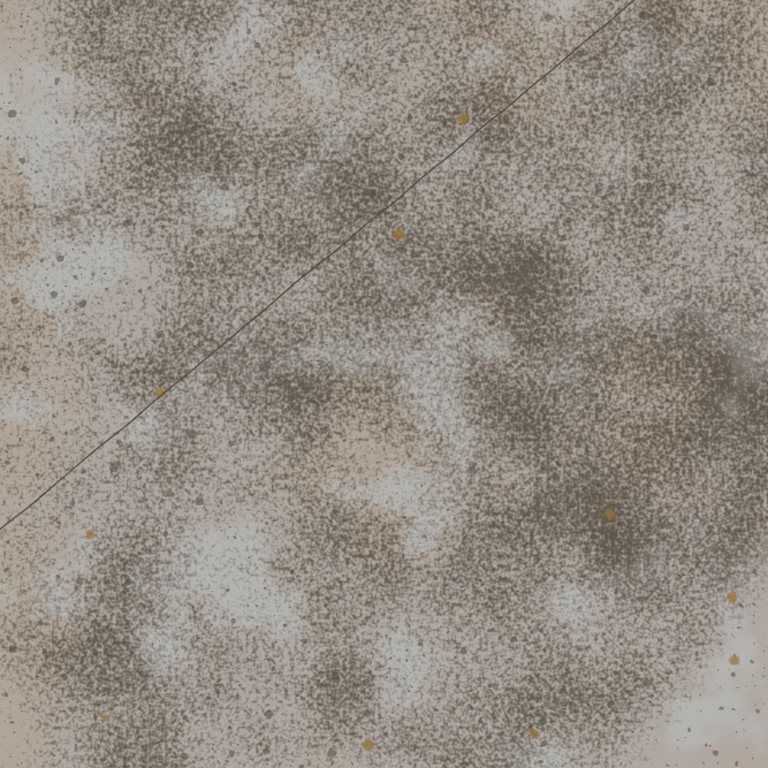
Reproduce this texture procedurally as a Shadertoy shader.

```glsl
#define PALE vec3(0.685, 0.658, 0.630)
#define DARK vec3(0.385, 0.352, 0.310)
#define CHALK vec3(0.705, 0.708, 0.700)
#define SAND vec3(0.700, 0.640, 0.570)
#define OCHRE vec3(0.600, 0.450, 0.220)
#define JOINT vec3(0.310, 0.270, 0.225)
#define CLOUD_SCALE 5.5
#define GRAIN_SCALE 125.0
#define STAIN_BIAS -0.20
#define STAIN_CONTRAST 0.72
#define GRAIN_CONTRAST 1.0
#define JOINT_WIDTH 0.0011

vec2 hash2(vec2 p) {
    vec3 q = fract(p.xyx * vec3(0.1031, 0.1030, 0.0973));
    q += dot(q, q.yzx + 33.33);
    return fract((q.xx + q.yz) * q.zy);
}

vec2 gradientAt(vec2 cell) {
    float angle = 6.2832 * hash2(cell).x;
    return vec2(cos(angle), sin(angle));
}

float gradientNoise(vec2 p) {
    vec2 i = floor(p), f = p - i;
    vec2 u = f * f * f * (f * (f * 6.0 - 15.0) + 10.0);
    vec2 e = vec2(1.0, 0.0);
    float low = mix(dot(gradientAt(i), f), dot(gradientAt(i + e), f - e), u.x);
    float high = mix(dot(gradientAt(i + e.yx), f - e.yx), dot(gradientAt(i + 1.0), f - 1.0), u.x);
    return mix(low, high, u.y);
}

float fbm(vec2 p) {
    float sum = 0.0, amplitude = 1.0;
    for (int i = 0; i < 5; i++) {
        sum += amplitude * gradientNoise(p);
        p = mat2(1.6, 1.2, -1.2, 1.6) * p + 17.3;
        amplitude *= 0.56;
    }
    return sum;
}

float segmentDistance(vec2 p, vec2 a, vec2 b) {
    vec2 pa = p - a, ba = b - a;
    return length(pa - ba * clamp(dot(pa, ba) / dot(ba, ba), 0.0, 1.0));
}

float blob(vec2 p, vec2 center, float radius) {
    vec2 d = (p - center) / radius;
    return exp(-dot(d, d));
}

// One jittered spot in a random share of the grid cells
float spots(vec2 p, float scale, float share, float radius, float blur) {
    vec2 cell = floor(p * scale);
    vec2 place = 0.25 + 0.5 * hash2(cell + 7.0);
    vec2 pick = hash2(cell + 91.0);
    float size = radius * mix(0.4, 1.0, pick.y);
    float d = length(p - (cell + place) / scale);
    return step(pick.x, share) * (1.0 - smoothstep(size - blur, size + blur, d));
}

void mainImage(out vec4 fragColor, in vec2 fragCoord) {
    vec2 uv = fragCoord / iResolution.xy;
    float blur = 0.8 / iResolution.y;

    // Broad regions: worn left edge, dirty right side, clean lower right corner
    float cloud = fbm(uv * CLOUD_SCALE + 3.7);
    float corner = smoothstep(-0.04, 0.07, uv.x - 0.80 - 0.71 * uv.y + 0.09 * cloud);
    float leftEdge = 1.0 - smoothstep(0.0, 0.25, uv.x);
    float region = 0.38 * blob(uv, vec2(0.92, 0.40), 0.20)
                 + 0.20 * blob(uv, vec2(0.28, 0.78), 0.20)
                 + 0.18 * blob(uv, vec2(0.62, 0.66), 0.20)
                 - 0.32 * leftEdge - 0.75 * corner;

    // Fine speckle that thickens into stains
    float grain = 0.75 * gradientNoise(uv * GRAIN_SCALE)
                + 0.85 * gradientNoise(uv * GRAIN_SCALE * 1.9 + 41.0);
    float stain = STAIN_BIAS + STAIN_CONTRAST * cloud + region;
    float cover = smoothstep(-0.75, 0.75, stain + GRAIN_CONTRAST * grain * (1.0 - 0.5 * corner));

    // Bare concrete tinted by chalky and sandy patches
    float chalk = smoothstep(0.05, 0.5, fbm(uv * 6.5 + 60.0) - 0.4 * cloud);
    float warm = smoothstep(-0.1, 0.6, fbm(uv * 2.6 + 25.0)
               + 0.5 * leftEdge + 0.3 * blob(uv, vec2(0.53, 0.43), 0.15));
    vec3 color = mix(mix(PALE, SAND, 0.6 * warm), CHALK, 0.85 * chalk);
    vec3 dirt = mix(DARK, DARK * vec3(1.04, 1.0, 0.93), warm);
    color = mix(color, dirt, cover * (1.0 - 0.35 * chalk));

    // Pits, dark spots and ochre flecks with ragged outlines
    vec2 ragged = uv + 0.003 * vec2(gradientNoise(uv * 150.0), gradientNoise(uv * 150.0 + 9.0));
    float pits = 0.0;
    for (int i = 0; i < 3; i++) {
        float level = exp2(float(i));
        pits = max(pits, spots(ragged + 0.37 * float(i), 22.0 * level, 0.28, 0.0058 / level, blur));
    }
    color = mix(color, DARK * 0.85, 0.55 * pits);
    float fleckShare = 0.02 + 0.12 * smoothstep(0.4, 0.8, uv.x);
    float flecks = spots(ragged, 11.0, fleckShare, 0.0085, 2.0 * blur);
    color = mix(color, OCHRE, 0.75 * flecks);

    // Faint curved scratches
    vec2 bent = uv + vec2(0.006 * sin(uv.y * 35.0), 0.0);
    float scratch = min(segmentDistance(bent, vec2(0.915, 0.63), vec2(0.945, 0.71)),
                        segmentDistance(bent, vec2(0.695, 0.46), vec2(0.725, 0.54)));
    color = mix(color, PALE, 0.5 * (1.0 - smoothstep(0.0004, 0.0022 + blur, scratch)));

    // Thin diagonal joint with a slight wobble
    vec2 wobbled = uv + vec2(0.0, 0.003 * gradientNoise(uv * 14.0));
    float joint = segmentDistance(wobbled, vec2(-0.05, 0.268), vec2(0.88, 1.044));
    float wear = 0.82 + 0.25 * gradientNoise(uv * 30.0);
    color = mix(color, JOINT, wear * (1.0 - smoothstep(JOINT_WIDTH - blur, JOINT_WIDTH + blur, joint)));

    fragColor = vec4(color, 1.0);
}
```
